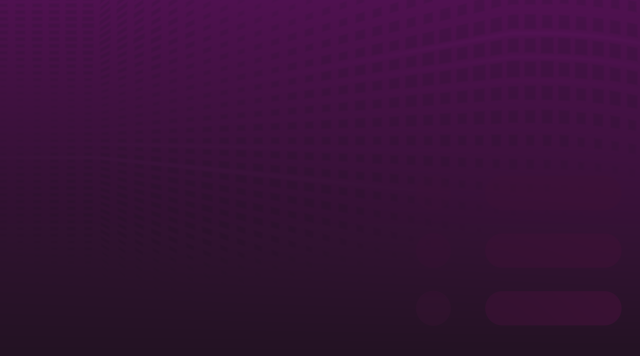
Write a Shadertoy shader that draws this background.

```glsl
// Dark purple gradient with a fanned field of faint squares, glowing seams and rounded bars.

const float ASPECT = 1.803;
const float COLUMN_PITCH = 0.0479;
const vec3 TOP_COLOR = vec3(0.312, 0.066, 0.314);
const vec3 BOTTOM_COLOR = vec3(0.136, 0.070, 0.136);
const vec3 BAR_COLOR = vec3(0.238, 0.067, 0.210);
const vec3 SEAM_COLOR = vec3(0.020, 0.003, 0.022);

float hash(vec2 p) {
    vec3 q = fract(p.xyx * vec3(0.1031, 0.1030, 0.0973));
    q += dot(q, q.yzx + 33.33);
    return fract((q.x + q.y) * q.z);
}

float boxDistance(vec2 p, vec2 halfSize) {
    vec2 q = abs(p) - halfSize;
    return length(max(q, 0.0)) + min(max(q.x, q.y), 0.0);
}

float coverage(float dist, float pixel) {
    return 1.0 - smoothstep(-0.75 * pixel, 0.75 * pixel, dist);
}

float blob(vec2 p, vec2 center, vec2 radius) {
    vec2 q = (p - center) / radius;
    return exp(-1.4 * dot(q, q));
}

// Vertical gradient, a little darker toward the left at mid height
vec3 backdrop(vec2 p) {
    float tilt = (p.x / ASPECT - 0.5) * sin(3.14159 * p.y);
    vec3 color = mix(TOP_COLOR, BOTTOM_COLOR, pow(clamp(p.y, 0.0, 1.0), 0.91));
    return color + vec3(0.024, 0.0, 0.024) * tilt;
}

// Where the pattern swells and is easiest to see
float patternStrength(vec2 p) {
    float s = 0.85 * blob(p, vec2(0.22, 0.08), vec2(0.42, 0.19));
    s += blob(p, vec2(1.45, 0.17), vec2(0.80, 0.32));
    s += 0.75 * blob(p, vec2(0.55, 0.54), vec2(0.75, 0.25));
    return min(s, 1.0);
}

// Row height grows toward the right
float rowPitchAt(float x) {
    return clamp(0.0337 + 0.041 * (x - 0.63), 0.019, 0.067);
}

// Column and row coordinates; rows fan out and droop at the far right
vec2 gridCoordinates(vec2 p, float rowPitch) {
    float droop = max(p.x - 1.52, 0.0);
    float axis = 0.395 + 0.35 * droop * droop;
    return (p - vec2(0.6315, axis)) / vec2(COLUMN_PITCH, rowPitch);
}

float squares(vec2 grid, vec2 pitch, float pixel, float strength) {
    vec2 cell = floor(grid + 0.5);
    vec2 local = (grid - cell) * pitch;
    float size = sqrt(strength) * mix(0.85, 1.05, hash(cell + 90.0));
    return coverage(boxDistance(local, pitch * vec2(0.36, 0.33) * size), pixel + 0.002);
}

// Soft light along one gap between rows
float seam(float row, float index, float rowPitch, float width) {
    float d = (row - index) * rowPitch / width;
    return exp(-d * d);
}

float capsule(vec2 p, float halfLength, float radius) {
    return length(vec2(max(abs(p.x) - halfLength, 0.0), p.y)) - radius;
}

void mainImage(out vec4 fragColor, in vec2 fragCoord) {
    // Height units; y is depth below the top edge
    vec2 uv = fragCoord / iResolution.xy;
    vec2 p = vec2(uv.x * ASPECT, 1.0 - uv.y);
    float pixel = 1.0 / iResolution.y;
    vec3 color = backdrop(p);

    // Square field
    float rowPitch = rowPitchAt(p.x);
    vec2 grid = gridCoordinates(p, rowPitch);
    float strength = patternStrength(p);
    float darkness = squares(grid, vec2(COLUMN_PITCH, rowPitch), pixel, strength);
    darkness *= smoothstep(0.02, 0.6, strength);
    color *= 1.0 - vec3(0.105, 0.01, 0.085) * darkness;

    // Glowing seams above and below the axis of the fan
    float upperFade = blob(p, vec2(1.50, 0.10), vec2(0.75, 0.25));
    float lowerFade = blob(p, vec2(0.50, 0.47), vec2(0.75, 0.18));
    for (int i = 0; i < 3; i++) {
        float step = float(i);
        float weight = 1.0 - 0.25 * step;
        float upper = seam(grid.y, step - 4.5, rowPitch, 0.007);
        float lower = seam(grid.y, 2.5 - 2.0 * step, rowPitch, 0.006);
        color += SEAM_COLOR * weight * (upper * upperFade + 0.5 * lower * lowerFade);
    }

    // Three discs with bars, clearer toward the bottom
    for (int i = 0; i < 3; i++) {
        float row = float(i);
        float depth = 0.542 + 0.162 * row;
        float disc = coverage(length(p - vec2(1.221, depth)) - 0.049, pixel);
        float bar = coverage(capsule(p - vec2(1.559, depth), 0.144, 0.048), pixel);
        float fade = mix(0.75, 1.0, smoothstep(1.36, 1.75, p.x));
        float opacity = 0.50 + 0.15 * row;
        color = mix(color, BAR_COLOR, disc * 0.40 * opacity);
        color = mix(color, BAR_COLOR, bar * fade * opacity);
    }
    fragColor = vec4(color, 1.0);
}
```
